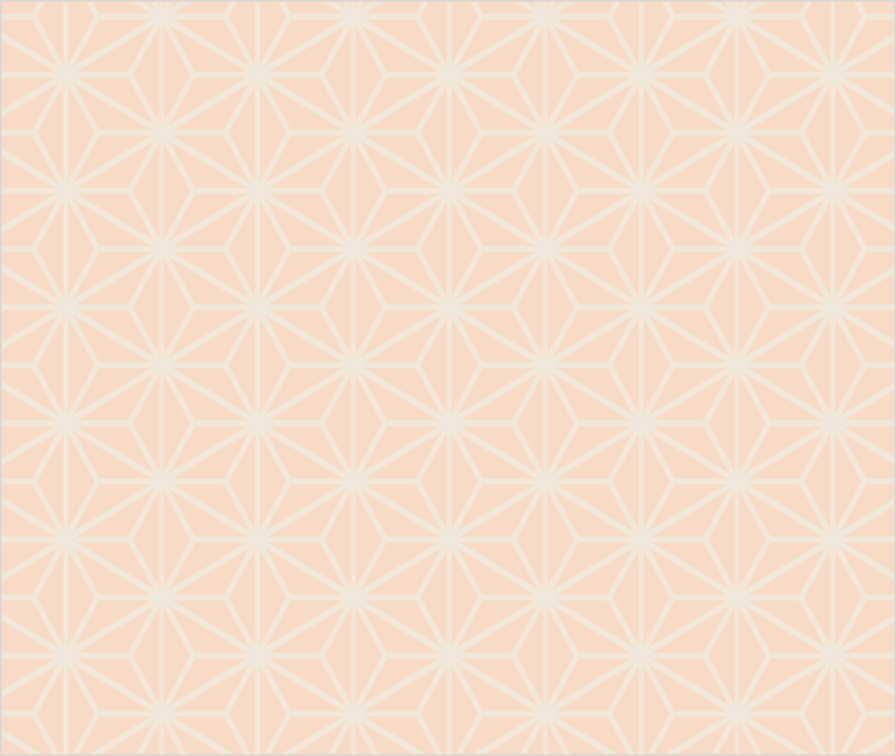
Reproduce this pattern procedurally as a WebGL 1 fragment shader.

```glsl
precision highp float;
// Asanoha lattice: twelve-spoked cream stars on a peach ground with a thin frame.

uniform vec2 u_resolution;

// Lengths are fractions of the canvas height.
const vec2 STAR_ORIGIN = vec2(0.0869, 0.1327);
const vec2 STAR_STEP = vec2(0.12685, 0.07685); // column spacing, half row spacing
const float VERTICAL_HALF = 0.0032;
const float DIAGONAL_HALF = 0.0041;
const float INNER_HALF = 0.0037;
const float HUB_RADIUS = 0.0125;
const float EDGE_SOFTNESS = 0.0017;
const float FRAME_WIDTH = 0.0023;
const float ODD_COLUMN_STRENGTH = 0.85;

const vec3 GROUND = vec3(0.969, 0.859, 0.776);
const vec3 LINE = vec3(0.950, 0.910, 0.853);
const vec3 HUB = vec3(0.940, 0.912, 0.860);
const vec3 FRAME = vec3(0.870, 0.840, 0.820);

float segmentDistance(vec2 p, vec2 tip) {
  return length(p - tip * clamp(dot(p, tip) / dot(tip, tip), 0.0, 1.0));
}

float cover(float dist, float halfWidth) {
  float soft = max(EDGE_SOFTNESS, 0.7 / u_resolution.y);
  return 1.0 - smoothstep(-soft, soft, dist - halfWidth);
}

// Spokes of a star at the origin, within its positive quadrant.
float spokes(vec2 p, float verticalStrength) {
  float vertical = verticalStrength * cover(abs(p.x), VERTICAL_HALF);
  float diagonal = cover(segmentDistance(p, STAR_STEP), DIAGONAL_HALF);
  float level = segmentDistance(p, vec2(STAR_STEP.x * 2.0 / 3.0, 0.0));
  float steep = segmentDistance(p, vec2(STAR_STEP.x / 3.0, STAR_STEP.y));
  float inner = cover(min(level, steep), INNER_HALF);
  return max(vertical, max(diagonal, inner));
}

void main() {
  vec2 p = gl_FragCoord.xy / u_resolution.y;
  vec2 size = u_resolution / u_resolution.y;

  // Fold into a quadrant with stars at two opposite corners.
  vec2 q = abs(mod(p - STAR_ORIGIN + STAR_STEP, 2.0 * STAR_STEP) - STAR_STEP);
  vec2 r = STAR_STEP - q;

  float lines = max(spokes(q, 1.0), spokes(r, ODD_COLUMN_STRENGTH));
  float hub = cover(min(length(q), length(r)), HUB_RADIUS);

  vec3 color = mix(GROUND, LINE, lines);
  color = mix(color, HUB, hub);

  // Thin frame along the canvas border.
  vec2 border = min(p, size - p);
  float pixel = 0.5 / u_resolution.y;
  float inside = smoothstep(-pixel, pixel, min(border.x, border.y) - FRAME_WIDTH);
  gl_FragColor = vec4(mix(FRAME, color, inside), 1.0);
}
```
